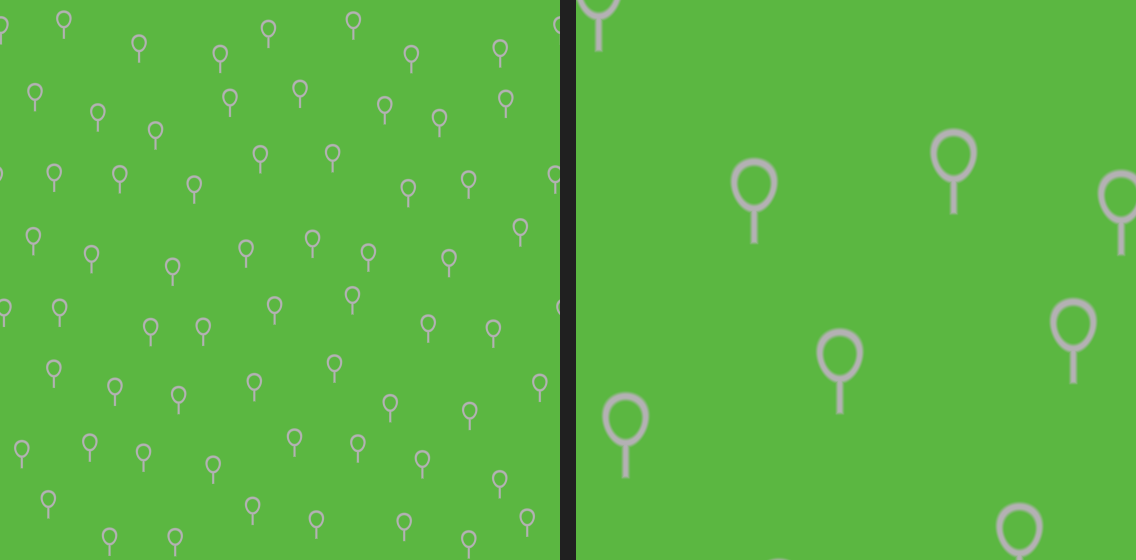
Left: the whole. Right: its middle third, enlarged.
This pattern is drawn by a Shadertoy shader. Its source:

```glsl
// Small grey pins (an egg-shaped ring on a short stem) scattered on flat green.
// Pins sit on a staggered, jittered and gently warped grid that wraps at the
// canvas edges; each one is drawn from the distance to its ring and stem.

#define CELLS 8.0                      // pins per canvas side
#define JITTER 0.36                    // random shift, in cells
#define WARP vec2(0.15, 0.24)          // slow bending of the rows, in cells
#define RING_RADII vec2(0.0118, 0.0139)
#define RING_TAPER 0.12                // narrowing towards the stem
#define STEM_END 0.0345                // stem tip below the ring centre
#define STROKE 0.0041                  // line width
#define SOFTNESS 0.0014                // smallest edge blur
#define GROUND vec3(0.355, 0.718, 0.255)
#define PIN_GREY vec3(0.705, 0.695, 0.705)

const float TAU = 6.2831853;

vec2 hash22(vec2 p) {
    vec3 q = fract(p.xyx * vec3(0.1031, 0.1030, 0.0973));
    q += dot(q, q.yzx + 33.33);
    return fract((q.xx + q.yz) * q.zy);
}

// Distance to the centre line of an egg-shaped ring
float ringDistance(vec2 p) {
    vec2 q = p / RING_RADII;
    q.x *= 1.0 - RING_TAPER * q.y;
    float meanRadius = 0.5 * (RING_RADII.x + RING_RADII.y);
    return abs(length(q) - 1.0) * meanRadius;
}

// Signed distance to the flat-ended stem
float stemDistance(vec2 p) {
    float top = -RING_RADII.y;
    float middle = 0.5 * (top - STEM_END);
    vec2 halfSize = vec2(0.46 * STROKE, 0.5 * (top + STEM_END));
    vec2 d = abs(p - vec2(0.0, middle)) - halfSize;
    return length(max(d, 0.0)) + min(max(d.x, d.y), 0.0);
}

float pinDistance(vec2 p) {
    return min(ringDistance(p) - 0.5 * STROKE, stemDistance(p));
}

// Pin position inside its cell, periodic over the canvas
vec2 pinOffset(vec2 cell) {
    vec2 id = mod(cell, CELLS);
    vec2 phase = TAU * id.yx / CELLS;
    vec2 bend = WARP * sin(phase * vec2(1.0, 2.0) + vec2(0.7, 2.1));
    return 0.5 + bend + JITTER * (hash22(id + 17.0) - 0.5);
}

void mainImage(out vec4 fragColor, in vec2 fragCoord) {
    float side = min(iResolution.x, iResolution.y);
    vec2 grid = fragCoord / side * CELLS;
    float row = floor(grid.y);

    // Nearest pin among the neighbouring cells, odd rows shifted by half
    float dist = 1.0;
    for (float j = -1.0; j <= 1.0; j++) {
        float shift = 0.5 * mod(row + j, 2.0);
        float column = floor(grid.x - shift);
        for (float i = -1.0; i <= 1.0; i++) {
            vec2 cell = vec2(column + i, row + j);
            vec2 centre = cell + vec2(shift, 0.0) + pinOffset(cell);
            dist = min(dist, pinDistance((grid - centre) / CELLS));
        }
    }

    // Soft edge, never thinner than about a pixel
    float blur = max(SOFTNESS, 0.75 / side);
    float coverage = 1.0 - smoothstep(-blur, blur, dist);
    fragColor = vec4(mix(GROUND, PIN_GREY, coverage), 1.0);
}
```
